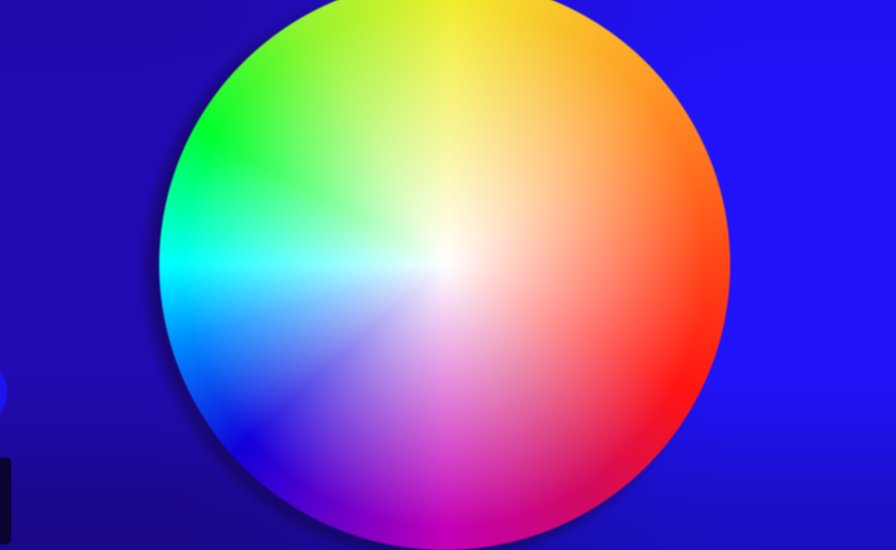
Write a Shadertoy shader that draws this background.

```glsl
// A large colour wheel, white at its hub, over a deep blue backdrop.
// Hue stops are blended around the angle and fade to white toward the centre;
// distance functions shape the wheel, its soft shadow and two small corner parts.

const float TAU = 6.2831853;

// Layout, in units of the canvas height
const vec2  WHEEL_CENTER  = vec2(-0.006, 0.519); // x is measured from mid canvas
const float WHEEL_RADIUS  = 0.519;
const float WHEEL_SOFT    = 0.003;
const float FULL_COLOR_AT = 0.92;                // share of radius with full colour
const vec2  SHADOW_SHIFT  = vec2(-0.014, -0.009);
const float SHADOW_WIDTH  = 0.028;
const float SHADOW_DEPTH  = 0.55;
const vec2  DOT_CENTER    = vec2(-0.053, 0.287); // x is measured from the left
const float DOT_RADIUS    = 0.066;
const vec2  PANEL_CENTER  = vec2(-0.03, 0.0894);
const vec2  PANEL_HALF    = vec2(0.0505, 0.0787);
const float PANEL_CORNER  = 0.009;

// Backdrop colours
const vec3 BACK_LEFT    = vec3(0.130, 0.040, 0.690);
const vec3 BACK_RIGHT   = vec3(0.130, 0.075, 0.980);
const vec3 SHADOW_COLOR = vec3(0.070, 0.020, 0.300);
const vec3 DOT_COLOR    = vec3(0.110, 0.080, 0.930);
const vec3 PANEL_COLOR  = vec3(0.045, 0.010, 0.190);

// Hue stops: colour, then angle in degrees counterclockwise from pure red
const float RED_ANGLE = -27.0;
const int STOP_COUNT = 11;
const vec4 STOPS[STOP_COUNT] = vec4[STOP_COUNT](
    vec4(1.00, 0.08, 0.07,   0.0),
    vec4(1.00, 0.27, 0.09,  27.0),
    vec4(1.00, 0.60, 0.15,  68.0),
    vec4(0.95, 0.93, 0.18, 115.0),
    vec4(0.58, 0.96, 0.18, 147.0),
    vec4(0.00, 1.00, 0.18, 178.0),
    vec4(0.00, 1.00, 1.00, 207.0),
    vec4(0.00, 0.54, 1.00, 223.5),
    vec4(0.07, 0.00, 0.86, 249.0),
    vec4(0.76, 0.00, 0.72, 297.0),
    vec4(0.82, 0.04, 0.38, 328.5));

// Colour around the wheel, wrapping from the last stop to the first
vec3 hueAt(vec2 dir) {
    float angle = mod(degrees(atan(dir.y, dir.x)) - RED_ANGLE, 360.0);
    vec3 hue = STOPS[0].rgb;
    for (int i = 1; i <= STOP_COUNT; i++) {
        vec4 next = i < STOP_COUNT ? STOPS[i] : vec4(STOPS[0].rgb, 360.0);
        float from = STOPS[i - 1].w;
        hue = mix(hue, next.rgb, clamp((angle - from) / (next.w - from), 0.0, 1.0));
    }
    return hue;
}

float roundedBox(vec2 p, vec2 halfSize, float corner) {
    vec2 q = abs(p) - halfSize + corner;
    return length(max(q, 0.0)) + min(max(q.x, q.y), 0.0) - corner;
}

// Coverage of a shape from its signed distance
float cover(float dist, float soft) {
    return 1.0 - smoothstep(-soft, soft, dist);
}

vec3 backdrop(vec2 uv) {
    vec3 color = mix(BACK_LEFT, BACK_RIGHT, smoothstep(0.15, 0.85, uv.x));
    float floorShade = 1.0 - smoothstep(0.0, 0.36, uv.y);
    float ceilingShade = smoothstep(0.8, 1.0, uv.y);
    return color * (1.0 - 0.23 * floorShade - 0.04 * ceilingShade);
}

vec3 wheelColor(vec2 p) {
    float r = length(p) / WHEEL_RADIUS;
    vec2 dir = r > 0.0001 ? p : vec2(1.0, 0.0);
    return mix(vec3(1.0), hueAt(dir), clamp(r / FULL_COLOR_AT, 0.0, 1.0));
}

void mainImage(out vec4 fragColor, in vec2 fragCoord) {
    vec2 uv = fragCoord / iResolution.xy;
    vec2 fromLeft = fragCoord / iResolution.y;
    vec2 p = fromLeft - vec2(0.5 * iResolution.x / iResolution.y, 0.0) - WHEEL_CENTER;
    float pixel = 1.0 / iResolution.y;
    float soft = max(WHEEL_SOFT, pixel);

    vec3 color = backdrop(uv);

    // Shadow falling to the lower left
    float shadowDist = length(p - SHADOW_SHIFT) - WHEEL_RADIUS;
    float shade = 1.0 - smoothstep(-0.3 * SHADOW_WIDTH, SHADOW_WIDTH, shadowDist);
    shade *= smoothstep(0.5, -0.3, dot(normalize(p + 0.00001), vec2(0.8, 0.6)));
    color = mix(color, SHADOW_COLOR, SHADOW_DEPTH * shade);

    // Small parts at the left border
    color = mix(color, DOT_COLOR, cover(length(fromLeft - DOT_CENTER) - DOT_RADIUS, soft));
    float panelDist = roundedBox(fromLeft - PANEL_CENTER, PANEL_HALF, PANEL_CORNER);
    color = mix(color, PANEL_COLOR, cover(panelDist, pixel));

    // The wheel on top
    color = mix(color, wheelColor(p), cover(length(p) - WHEEL_RADIUS, soft));
    fragColor = vec4(color, 1.0);
}
```
